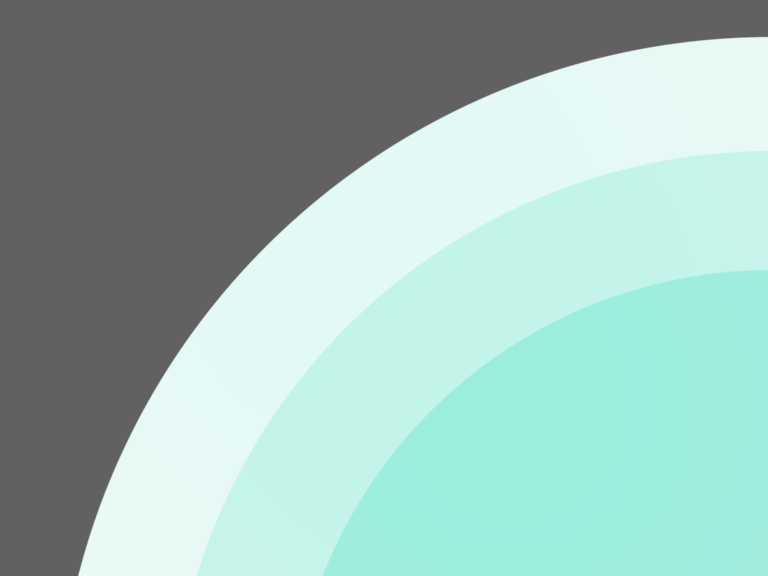
Write a WebGL 2 fragment shader that draws this background.

```glsl
#version 300 es
precision highp float;

uniform vec2 u_resolution;
out vec4 fragColor;

// Paint a softly lit disc over the base colour
vec3 paintDisc(vec3 base, vec2 p, float radius, vec3 lit, vec3 faded) {
    float pixel = 1.0 / u_resolution.y;
    float cover = smoothstep(pixel, -pixel, length(p) - radius);
    vec2 glowCenter = 0.9 * radius * vec2(-0.6, 0.8);
    float fade = smoothstep(0.1, 0.85, distance(p, glowCenter));
    return mix(base, mix(lit, faded, fade), cover);
}

void main() {
    // Height is one unit; the shared centre sits below the lower right
    vec2 p = gl_FragCoord.xy / u_resolution.y;
    p -= vec2(0.5 * u_resolution.x / u_resolution.y + 0.6736, -0.3073);

    // Grey backdrop, then three concentric discs from pale to mint
    vec3 color = vec3(0.38);
    color = paintDisc(color, p, 1.2431, vec3(0.888, 0.975, 0.964), vec3(0.915, 0.979, 0.962));
    color = paintDisc(color, p, 1.0451, vec3(0.759, 0.957, 0.912), vec3(0.787, 0.956, 0.920));
    color = paintDisc(color, p, 0.8385, vec3(0.606, 0.932, 0.864), vec3(0.645, 0.930, 0.876));

    fragColor = vec4(color, 1.0);
}
```
